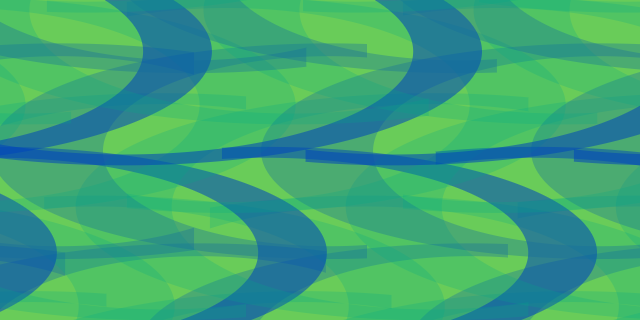
This background is drawn by a Shadertoy shader. Its source:

```glsl
// Translucent blue, grey and teal C-shaped sweeps layered over bright green.
// Each sweep is a flat elliptic ring, wide at its side and thin above and below,
// cut off on the far side; staggered rows of them repeat across the canvas.

float hash(vec2 p) {
    return fract(sin(dot(p, vec2(127.1, 311.7))) * 43758.5453);
}

// Approximate signed distance to an ellipse with the given radii
float ellipse(vec2 p, vec2 radii) {
    float f = length(p / radii);
    return (f - 1.0) * f / max(length(p / (radii * radii)), 1e-4);
}

// Coverage of a ring that bulges towards +x and stops at x = -tail
float sweep(vec2 p, vec2 radii, vec2 thickness, float tail, float pixel) {
    float d = max(ellipse(p, radii), -ellipse(p, radii - thickness));
    d = max(d, -p.x - tail);
    return clamp(0.5 - d / pixel, 0.0, 1.0);
}

void mainImage(out vec4 fragColor, in vec2 fragCoord) {
    float pixel = 1.0 / iResolution.y;
    vec2 uv = fragCoord * pixel;
    vec3 color = vec3(0.41, 0.80, 0.35);

    for (int row = 0; row < 12; row++) {
        float id = float(row);
        int kind = row % 4;

        // Faint teal rows alternate with strong blue and softer grey ones
        float facing = kind == 3 ? 1.0 : -1.0;
        vec2 thickness = vec2(0.30, 0.034);
        vec4 ink = vec4(0.0, 0.66, 0.52, 0.23);
        if (kind == 0) {
            facing = 1.0;
            thickness = vec2(0.215, 0.034);
            ink = vec4(0.0, 0.27, 0.73, 0.55);
        } else if (kind == 2) {
            thickness = vec2(0.35, 0.040);
            ink = vec4(0.07, 0.42, 0.62, 0.34);
        }

        float centerY = -0.41 + 0.155 * id + 0.04 * (hash(vec2(id, 3.0)) - 0.5);
        float shift = fract(0.5 + 0.62 * id);
        vec2 radii = vec2(1.08, 0.344) * mix(0.96, 1.04, hash(vec2(id, 5.0)));

        // Copies along the row, each with its own tail length
        for (int k = -2; k <= 4; k++) {
            float copy = float(k);
            vec2 p = uv - vec2((copy + shift) * 0.844, centerY);
            p.x *= facing;
            float tail = mix(0.1, 0.5, hash(vec2(id, copy + 20.0)));
            float cover = sweep(p, radii, thickness, tail, pixel);
            color = mix(color, ink.rgb, ink.a * cover);
        }
    }
    fragColor = vec4(color, 1.0);
}
```
